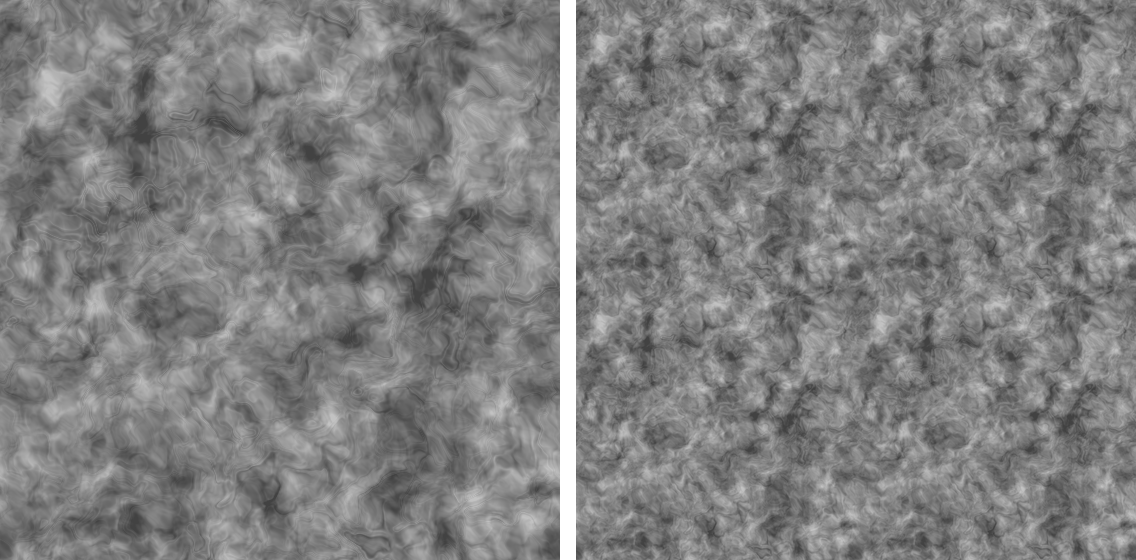
Left: one tile. Right: repeated 2 by 2.
Give the GLSL for this texture, as a Shadertoy shader.

```glsl
#define BASE_CELLS 6.0
#define CREASE_CELLS 9.0
#define WARP_CELLS 5.0
#define WARP_AMOUNT 0.065
#define OCTAVE_GAIN 0.6
#define FOLD_DENSITY 0.85
#define MEAN_GREY 0.487
#define CLOUD_CONTRAST 0.20
#define CREASE_CONTRAST 0.41
#define FOLD_CONTRAST 0.20
#define CREASE_SOFTNESS 0.0016
#define GREY_RANGE vec2(0.26, 0.76)

// Integer hash giving a gradient vector in -1..1
vec2 hashGradient(vec2 cell, float period, uint seed) {
    uvec2 c = uvec2(mod(cell, period));
    uint h = c.x * 1597u + c.y * 51749u + seed * 7919u;
    h = (h ^ (h >> 15)) * 73244475u;
    h = (h ^ (h >> 13)) * 40503u + 977u;
    h = (h ^ (h >> 16)) * 73244475u;
    h ^= h >> 15;
    return vec2(h & 65535u, h >> 16) / 32767.5 - 1.0;
}

// Gradient noise that wraps after a whole number of cells
float noise(vec2 p, float period, uint seed) {
    vec2 cell = floor(p), f = p - cell;
    vec2 s = f * f * f * (f * (f * 6.0 - 15.0) + 10.0);
    vec2 e = vec2(1.0, 0.0);
    float a = dot(hashGradient(cell, period, seed), f);
    float b = dot(hashGradient(cell + e.xy, period, seed), f - e.xy);
    float c = dot(hashGradient(cell + e.yx, period, seed), f - e.yx);
    float d = dot(hashGradient(cell + e.xx, period, seed), f - e.xx);
    return mix(mix(a, b, s.x), mix(c, d, s.x), s.y);
}

// Smooth layered noise
float fbm(vec2 uv, float cells, int octaves, uint seed) {
    float sum = 0.0, amplitude = 1.0;
    for (int i = 0; i < octaves; i++) {
        vec2 shift = vec2(0.37, 0.71) * float(i);
        sum += amplitude * noise(uv * cells + shift, cells, seed + uint(i));
        amplitude *= OCTAVE_GAIN;
        cells *= 2.0;
    }
    return sum;
}

// Layered noise with soft-edged valleys, centred near zero
float creases(vec2 uv, float cells, int octaves, uint seed) {
    float sum = 0.0, amplitude = 1.0;
    for (int i = 0; i < octaves; i++) {
        vec2 shift = vec2(0.37, 0.71) * float(i);
        float n = noise(uv * cells + shift, cells, seed + uint(i));
        sum += amplitude * (sqrt(n * n + CREASE_SOFTNESS) - 0.17);
        amplitude *= OCTAVE_GAIN;
        cells *= 2.0;
    }
    return sum;
}

void mainImage(out vec4 fragColor, in vec2 fragCoord) {
    vec2 uv = fragCoord / iResolution.xy;

    // Periodic domain warp
    vec2 warp = vec2(fbm(uv, WARP_CELLS, 4, 11u), fbm(uv, WARP_CELLS, 4, 23u));
    vec2 warped = uv + WARP_AMOUNT * warp;

    // Broad clouds, then light and dark creases
    float clouds = fbm(warped, BASE_CELLS, 5, 37u);
    float lightCreases = -creases(warped, CREASE_CELLS, 4, 53u);
    float darkCreases = creases(uv - WARP_AMOUNT * warp.yx, CREASE_CELLS, 4, 71u);

    // Fine folds that follow the contours of a smooth height field
    float height = fbm(warped, BASE_CELLS, 4, 89u);
    vec2 folded = uv + FOLD_DENSITY * height * vec2(1.0, 0.7);
    float folds = -creases(folded, BASE_CELLS, 2, 97u);

    float grey = MEAN_GREY + CLOUD_CONTRAST * clouds
               + CREASE_CONTRAST * (lightCreases + darkCreases)
               + FOLD_CONTRAST * folds;
    fragColor = vec4(vec3(clamp(grey, GREY_RANGE.x, GREY_RANGE.y)), 1.0);
}
```
